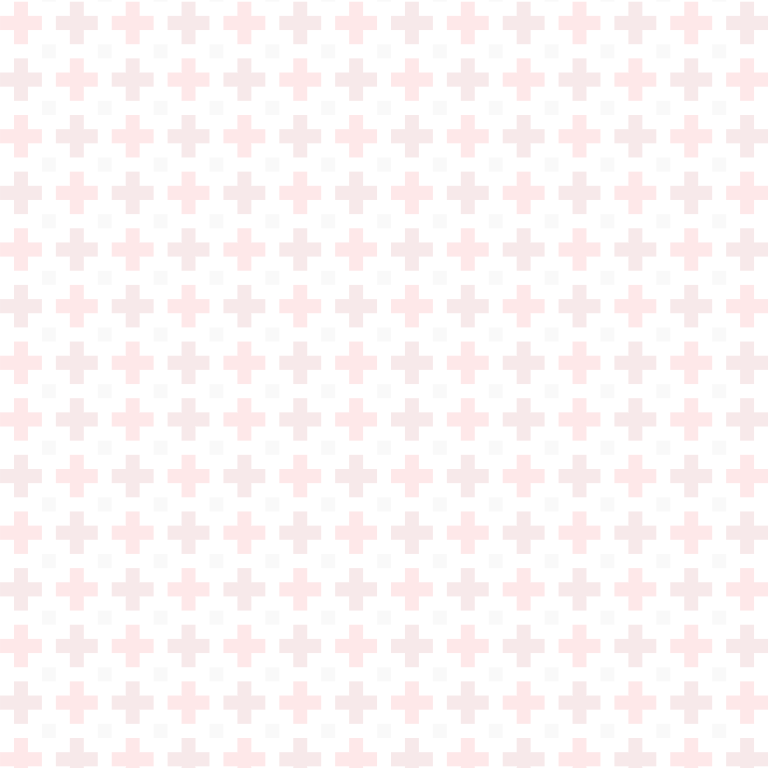
This pattern is drawn by a WebGL 2 fragment shader. Its source:

```glsl
#version 300 es
precision highp float;
// Draws a pale grid of plus signs in two alternating pinks, with small grey squares between.

uniform vec2 u_resolution;
out vec4 fragColor;

// Layout, in fractions of the canvas measured from the top left
const vec2 REPEATS = vec2(13.75, 13.56);
const vec2 FIRST_CENTRE = vec2(0.0273, 0.0299);
const float ROWS_PER_BLOCK = 7.0; // the checker phase restarts after each block

// Shape sizes, in fractions of a cell
const float ARM_LENGTH = 0.375;
const float ARM_HALF_WIDTH = 0.125;
const float SQUARE_HALF_WIDTH = 0.125;

const vec3 WHITE = vec3(1.0);
const vec3 CLEAR_PINK = vec3(0.996, 0.910, 0.914);
const vec3 DUSTY_PINK = vec3(0.969, 0.914, 0.918);
const vec3 PALE_GREY = vec3(0.978);

// Antialiased coverage of a box, from the absolute offset to its centre
float boxCoverage(vec2 offset, vec2 halfSize, vec2 pixel) {
    vec2 edge = clamp((halfSize - offset) / pixel + 0.5, 0.0, 1.0);
    return edge.x * edge.y;
}

void main() {
    vec2 uv = gl_FragCoord.xy / u_resolution;
    vec2 fromTopLeft = vec2(uv.x, 1.0 - uv.y);
    vec2 grid = (fromTopLeft - FIRST_CENTRE) * REPEATS + 0.5;
    vec2 pixel = REPEATS / u_resolution;
    vec2 cell = floor(grid);
    vec2 offset = abs(fract(grid) - 0.5);

    // Plus sign at the cell centre, made of two bars
    vec2 bar = vec2(ARM_LENGTH, ARM_HALF_WIDTH);
    float plus = max(boxCoverage(offset, bar, pixel),
                     boxCoverage(offset, bar.yx, pixel));

    // Small square centred on the cell corners
    float square = boxCoverage(0.5 - offset, vec2(SQUARE_HALF_WIDTH), pixel);

    // Checker colouring, restarted in each block of rows
    float parity = mod(cell.x + mod(cell.y, ROWS_PER_BLOCK), 2.0);
    vec3 plusColour = mix(CLEAR_PINK, DUSTY_PINK, parity);

    vec3 colour = mix(WHITE, PALE_GREY, square);
    colour = mix(colour, plusColour, plus);
    fragColor = vec4(colour, 1.0);
}
```
